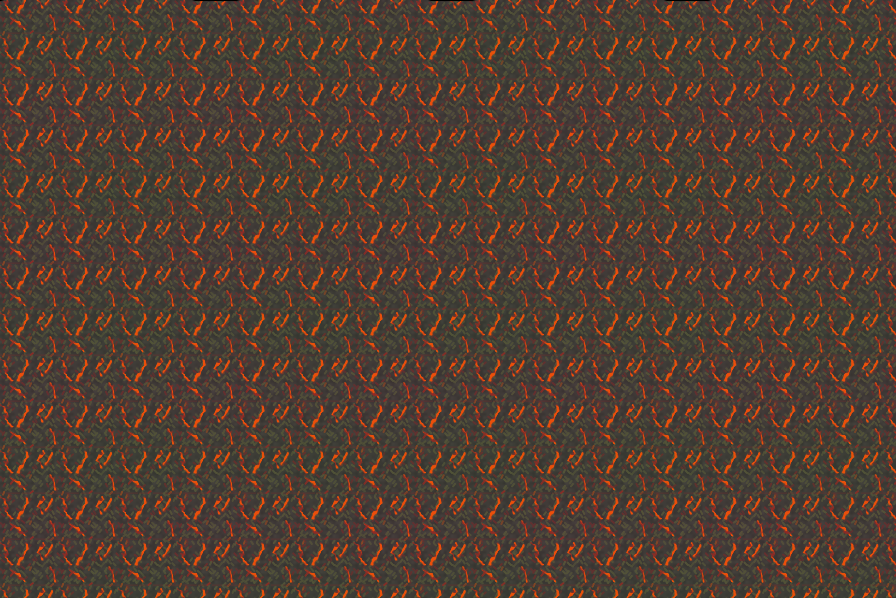
A Shadertoy shader for this pattern:

```glsl
const vec2 REPEATS = vec2(15.2, 13.0);
const vec2 TILE = vec2(1.28, 1.0);        // tile size in row heights
const vec2 FLECK_GRID = vec2(12.0, 10.0); // flecks per tile
const float TAU = 6.2832;

const vec3 GROUND = vec3(0.245, 0.232, 0.215);
const vec3 OLIVE = vec3(0.33, 0.325, 0.22);
const vec3 MAROON = vec3(0.39, 0.19, 0.18);
const vec3 BROWN = vec3(0.53, 0.28, 0.14);
const vec3 RED = vec3(0.57, 0.17, 0.14);
const vec3 ORANGE = vec3(0.92, 0.31, 0.04);

// Vein segments: start xy, end xy, with y pointing down
const vec4 VEINS[11] = vec4[11](
    vec4(0.05, 0.12, 0.17, 0.30), vec4(0.17, 0.30, 0.12, 0.40),
    vec4(0.12, 0.40, 0.25, 0.54), vec4(0.58, 0.11, 0.56, 0.30),
    vec4(0.56, 0.30, 0.40, 0.52), vec4(0.25, 0.68, 0.38, 0.76),
    vec4(0.38, 0.76, 0.52, 0.91), vec4(0.95, 0.09, 0.84, 0.28),
    vec4(0.84, 0.28, 0.93, 0.46), vec4(1.13, 0.15, 1.01, 0.38),
    vec4(1.12, 0.63, 1.20, 0.92));

float hash(vec2 p) {
    vec3 q = fract(vec3(p.xyx) * 0.1031);
    q += dot(q, q.yzx + 33.33);
    return fract((q.x + q.y) * q.z);
}

// Value noise that wraps after the given number of lattice steps
float tiledNoise(vec2 p, vec2 period, float seed) {
    vec2 i = floor(p), f = fract(p);
    f = f * f * (3.0 - 2.0 * f);
    vec2 a = mod(i, period) + seed, b = mod(i + 1.0, period) + seed;
    return mix(mix(hash(a), hash(vec2(b.x, a.y)), f.x),
               mix(hash(vec2(a.x, b.y)), hash(b), f.x), f.y);
}

// Distance to a segment centred on the origin
float segment(vec2 p, vec2 halfSpan) {
    float t = clamp(dot(p, halfSpan) / dot(halfSpan, halfSpan), -1.0, 1.0);
    return length(p - halfSpan * t);
}

float veinDistance(vec2 p) {
    float d = 1.0;
    for (int i = 0; i < 11; i++) {
        vec4 v = VEINS[i];
        vec2 offset = p - 0.5 * (v.xy + v.zw);
        offset -= TILE * round(offset / TILE);
        d = min(d, segment(offset, 0.5 * (v.zw - v.xy)));
    }
    return d;
}

float cover(float d, float width, float blur) {
    return 1.0 - smoothstep(width - blur, width + blur, d);
}

// Slanted leaf flecks scattered over the ground
vec3 addFlecks(vec3 col, vec2 uv, float blur) {
    vec2 g = uv * FLECK_GRID, base = floor(g);
    for (int j = -1; j <= 1; j++)
    for (int i = -1; i <= 1; i++) {
        vec2 id = base + vec2(i, j), key = mod(id, FLECK_GRID);
        vec2 jitter = vec2(hash(key + 11.0), hash(key + 47.0));
        float pick = hash(key + 83.0);
        float side = hash(key + 131.0) < 0.5 ? 1.0 : -1.0;
        float angle = side * mix(0.5, 1.2, hash(key + 173.0));
        vec2 p = (g - id - jitter) * TILE / FLECK_GRID;
        float d = segment(p, 0.032 * vec2(cos(angle), sin(angle)));
        vec3 tone = pick < 0.52 ? OLIVE : pick < 0.66 ? MAROON : pick < 0.72 ? RED : BROWN;
        float shown = step(pick, 0.78) * mix(0.65, 1.0, jitter.x);
        col = mix(col, tone, shown * cover(d, 0.022, blur));
    }
    return col;
}

void mainImage(out vec4 fragColor, in vec2 fragCoord) {
    vec2 uv = fragCoord / iResolution.xy;
    uv.y = 1.0 - uv.y;
    vec2 grid = uv * REPEATS - vec2(0.0, 0.72);
    vec2 tile = fract(grid), id = floor(grid);
    float blur = 0.5 * REPEATS.y / iResolution.y;

    // Ground mottling and flecks
    vec2 fine = vec2(18.0, 14.0);
    float mottle = tiledNoise(tile * fine, fine, 5.0);
    vec3 col = GROUND * mix(0.88, 1.10, mottle);
    col = addFlecks(col, tile, blur);

    // Broken red seam between rows
    float seam = abs(tile.y - round(tile.y));
    float dashes = step(0.55, tiledNoise(tile * vec2(14.0, 1.0), vec2(14.0, 1.0), 29.0));
    col = mix(col, MAROON, 0.5 * dashes * cover(seam, 0.014, blur));

    // Thin veins broken into hot and cool pieces
    vec2 warp = vec2(tiledNoise(tile * fine, fine, 61.0),
                     tiledNoise(tile * fine, fine, 97.0)) - 0.5;
    float d = veinDistance(tile * TILE + 0.06 * warp);
    float heat = tiledNoise(tile * fine, fine, 151.0);
    heat = clamp(heat + 0.10 * (hash(id + 200.0) - 0.5), 0.0, 1.0);
    vec3 halo = mix(RED, BROWN, smoothstep(0.35, 0.65, heat));
    col = mix(col, halo, 0.75 * cover(d, mix(0.022, 0.044, mottle), blur));
    vec3 core = mix(RED, ORANGE, smoothstep(0.15, 0.55, heat));
    col = mix(col, core, cover(d, mix(0.004, 0.030, heat), blur));

    // Slow red and green drift, three tiles long
    float drift = 0.7 * cos(TAU * (grid.y - 1.8) / 3.0) + 0.3 * cos(TAU * (grid.x - 0.7) / 3.0);
    col += drift * vec3(0.011, -0.008, 0.005);

    // Dark worn dashes along the top edge
    float across = abs(fract(uv.x * 3.8 - 0.416) - 0.5);
    float worn = cover(across, 0.095, 0.01) * cover(uv.y, 0.002, 0.5 / iResolution.y);
    fragColor = vec4(mix(col, vec3(0.0), worn), 1.0);
}
```
